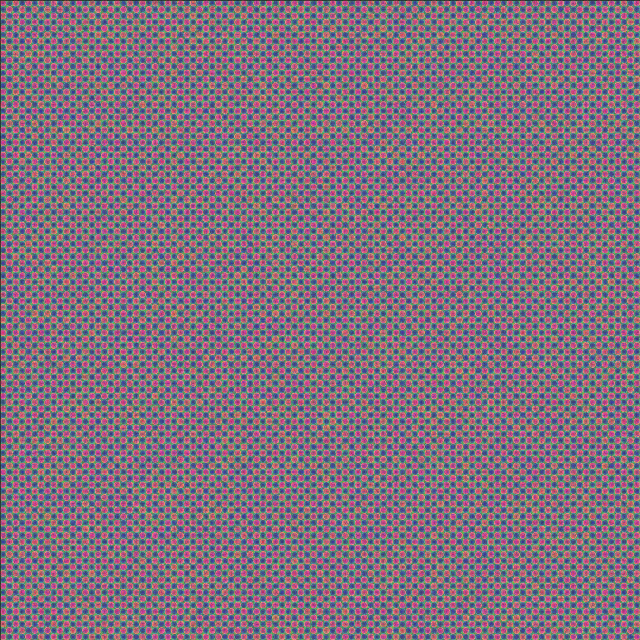
Write a WebGL 2 fragment shader that draws this pattern.

```glsl
#version 300 es
precision highp float;
// A dense square checker of tiny ringed beads, warm cells alternating with cool.
// Each bead is a set of radial bands; faint gradient noise along the columns
// and rows drifts the hues a little, and a fine grain breaks up the surface.

uniform vec2 u_resolution;
out vec4 fragColor;

const float CELLS = 101.0;
const float GRAIN_CELLS = 512.0;

const vec3 SALMON = vec3(0.73, 0.46, 0.41);
const vec3 MAGENTA = vec3(0.74, 0.31, 0.56);
const vec3 SLATE = vec3(0.30, 0.40, 0.53);
const vec3 TEAL = vec3(0.28, 0.51, 0.46);
const vec3 INDIGO = vec3(0.29, 0.28, 0.64);
const vec3 GREEN = vec3(0.42, 0.63, 0.34);

float hash(vec2 p) {
    vec3 q = fract(p.xyx * 0.1031);
    q += dot(q, q.yzx + 33.33);
    return fract((q.x + q.y) * q.z);
}

// One-dimensional gradient noise, roughly -0.5 to 0.5.
float gradientNoise(float x, float seed) {
    float i = floor(x);
    float f = x - i;
    float left = (hash(vec2(i, seed)) * 2.0 - 1.0) * f;
    float right = (hash(vec2(i + 1.0, seed)) * 2.0 - 1.0) * (f - 1.0);
    float fade = f * f * f * (f * (f * 6.0 - 15.0) + 10.0);
    return mix(left, right, fade);
}

// Coverage of a disc, softened over about one pixel.
float disc(float dist, float radius, float blur) {
    return 1.0 - smoothstep(radius - blur, radius + blur, dist);
}

// Faint drift along both axes plus a change from cell to cell.
float hueDrift(vec2 cell, float seed) {
    float bands = gradientNoise(cell.x * 0.41 + 0.5, seed)
                + gradientNoise(cell.y * 0.41 + 0.5, seed + 7.0);
    return clamp(0.5 + bands * 0.25 + (hash(cell + seed) - 0.5) * 0.5, 0.0, 1.0);
}

// Gap, pale ring, body and core, layered from the outside inwards.
vec3 bead(float dist, float blur, vec3 gap, vec3 ring, vec3 body, vec3 core) {
    vec3 color = mix(gap, ring, disc(dist, 0.54, blur));
    color = mix(color, body, disc(dist, 0.40, blur));
    return mix(color, core, disc(dist, 0.17, blur));
}

void main() {
    vec2 uv = gl_FragCoord.xy / u_resolution;
    vec2 grid = uv * CELLS;
    vec2 cell = floor(grid);
    float dist = length(fract(grid) - 0.5);
    float blur = 0.4 * CELLS / min(u_resolution.x, u_resolution.y);

    // Hue choices for this cell.
    float drift = hueDrift(cell, 3.0);
    float coolDrift = hueDrift(cell, 19.0);
    vec3 warm = mix(SALMON, MAGENTA, smoothstep(0.1, 0.65, drift));
    vec3 warmRing = mix(SALMON, warm, 0.3) * 1.08 + 0.04;
    vec3 cool = mix(SLATE, TEAL, smoothstep(0.2, 0.8, coolDrift));
    vec3 coolRing = mix(TEAL, cool, 0.5) * 1.12 + 0.04;
    vec3 gap = mix(TEAL, GREEN, smoothstep(0.1, 0.6, coolDrift));

    // Warm and cool beads on alternating squares.
    vec3 warmBead = bead(dist, blur, gap, warmRing, warm, warm * vec3(1.03, 0.65, 0.9));
    vec3 coolBody = mix(SLATE, cool, 0.6) * 0.93;
    vec3 coolBead = bead(dist, blur, gap, coolRing, coolBody, INDIGO * 0.82);
    coolBead = mix(coolBead, INDIGO, (0.55 - 0.3 * coolDrift) * disc(dist, 0.32, blur));
    float checker = mod(cell.x + cell.y, 2.0);
    vec3 color = mix(warmBead, coolBead, checker);

    // Fine coloured grain, then a thin dark edge on the left and top.
    vec2 speck = floor(uv * GRAIN_CELLS);
    vec3 grain = vec3(hash(speck + 51.0), hash(speck + 87.0), hash(speck + 133.0)) - 0.5;
    color *= 0.98 + 0.38 * grain;
    float edge = min(uv.x, 1.0 - uv.y);
    color *= mix(0.4, 1.0, smoothstep(0.0005, 0.0025, edge));

    fragColor = vec4(clamp(color, 0.0, 1.0), 1.0);
}
```
